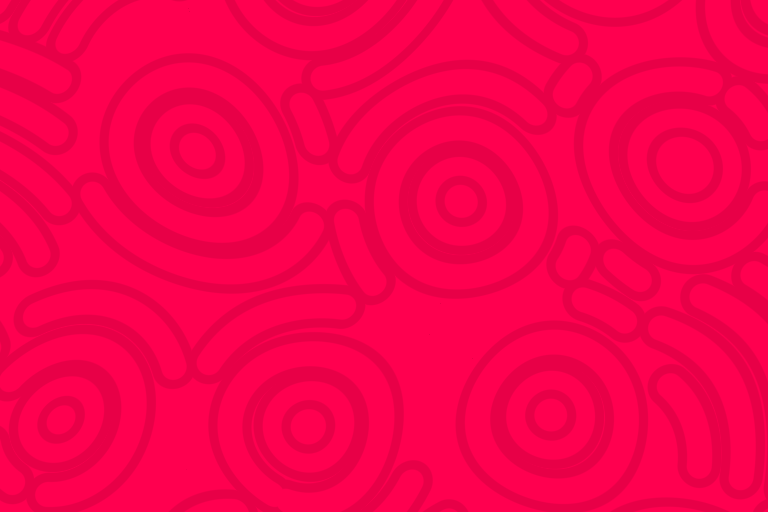
Give the GLSL for this pattern, as a Shadertoy shader.

```glsl
// Tangle of outlined rounded worms curling around ringed discs, in two reds.

const vec3 BRIGHT = vec3(1.0, 0.0, 0.31);
const vec3 DARK = vec3(0.91, 0.0, 0.28);

// Lengths are fractions of the canvas height.
const float CELL = 0.44;          // spacing of the worm groups
const float JITTER = 0.4;         // scatter of the groups, in cells
const float HALF_WIDTH = 0.0245;  // half the bright width of a worm
const float OUTLINE = 0.018;      // dark line thickness
const float SPACING = 0.086;      // distance between neighbouring worms
const float WOBBLE = 0.012;       // offset of each arc from its group centre
const float MIN_LENGTH = 0.045;   // shorter arcs are dropped
const float DISC_SHARE = 0.72;    // share of groups with a disc
const float DISC_MIN = 0.027;     // radius range of the inner disc
const float DISC_MAX = 0.06;
const float RING_WIDTH = 0.037;   // bright ring around the inner disc
const float FAN_OFFSET = 0.32;    // how far off a discless group is centred
const float WARP = 0.016;         // gentle bending of everything
const float WARP_FREQ = 9.0;
const float SOFTNESS = 0.8;       // edge blur in pixels

const float INSET = HALF_WIDTH + 0.5 * OUTLINE;
const float FAR = 1e3;
const float PI = 3.14159265;
const float TAU = 2.0 * PI;

float hash(vec2 p) {
    return fract(sin(dot(p, vec2(127.1, 311.7))) * 43758.5453);
}

vec2 hash2(vec2 p) {
    return vec2(hash(p), hash(p + 57.3));
}

float wrapAngle(float a) {
    return mod(a + PI, TAU) - PI;
}

float rowShift(float row) {
    return 0.5 * mod(row, 2.0);
}

// Staggered, jittered group position
vec2 site(vec2 id) {
    vec2 jitter = JITTER * (hash2(id) - 0.5);
    return CELL * (id + 0.5 + jitter + vec2(rowShift(id.y), 0.0));
}

// Distance to the parts of a circle that lie inside the inset cell
float arcDistance(vec2 p, vec2 centre, float r, vec3 planes[9]) {
    vec2 q = p - centre;
    float lo = atan(q.y, q.x), hi = lo;
    float ahead = TAU, behind = TAU;
    // Slide both ways out of blocked angles; the last pass measures free runs
    for (int pass = 0; pass < 5; pass++) {
        for (int j = 0; j < 9; j++) {
            vec2 n = planes[j].xy;
            float reach = (planes[j].z - INSET - dot(n, centre)) / r;
            if (reach >= 1.0) continue;
            if (reach <= -1.0) return FAR;
            float mid = atan(n.y, n.x), h = acos(reach);
            if (pass < 4) {
                float u = wrapAngle(hi - mid), v = wrapAngle(lo - mid);
                if (abs(u) < h - 1e-4) hi += h - u;
                if (abs(v) < h - 1e-4) lo -= h + v;
            } else {
                ahead = min(ahead, mod(mid - h - hi, TAU));
                behind = min(behind, mod(lo - mid - h, TAU));
            }
        }
    }
    if (hi - lo > TAU) return FAR;
    if (hi - lo < 1e-5) ahead = behind = ahead + behind;
    float dHi = ahead * r < MIN_LENGTH ? FAR : length(q - r * vec2(cos(hi), sin(hi)));
    float dLo = behind * r < MIN_LENGTH ? FAR : length(q - r * vec2(cos(lo), sin(lo)));
    return min(dHi, dLo);
}

// Signed distance to the bright cores of one group
float groupDistance(vec2 p, vec2 id) {
    vec2 home = site(id), centre = home;
    bool hasDisc = hash(id + 11.7) < DISC_SHARE;
    float turn = TAU * hash(id + 23.1);
    if (!hasDisc) centre += FAN_OFFSET * vec2(cos(turn), sin(turn));
    vec2 q = p - centre;

    // Cell walls as half-planes around the group centre
    vec3 planes[9];
    float outside = -FAR;
    for (int j = 0; j < 9; j++) {
        planes[j] = vec3(1.0, 0.0, FAR);
        if (j == 4) continue;
        vec2 other = site(id + vec2(j % 3 - 1, j / 3 - 1));
        vec2 n = normalize(other - home);
        planes[j] = vec3(n, dot(n, 0.5 * (home + other) - centre));
        outside = max(outside, dot(n, q) - planes[j].z);
    }
    if (outside > OUTLINE) return FAR;

    float r = length(q), d = FAR, firstRadius = SPACING;
    if (hasDisc) {
        float inner = mix(DISC_MIN, DISC_MAX, hash(id + 5.9));
        float outer = inner + OUTLINE + RING_WIDTH;
        d = min(r - inner, max(inner + OUTLINE - r, r - outer));
        firstRadius = outer + 1.9 * OUTLINE + HALF_WIDTH;
    }
    float k = floor((r - firstRadius) / SPACING);
    for (int i = 0; i < 2; i++, k++) {
        if (k < 0.0) continue;
        vec2 shift = WOBBLE * (hash2(id + 3.7 * k + 41.0) - 0.5);
        d = min(d, arcDistance(q, shift, firstRadius + k * SPACING, planes) - HALF_WIDTH);
    }
    return d;
}

void mainImage(out vec4 fragColor, in vec2 fragCoord) {
    vec2 p = fragCoord / iResolution.y;
    p += WARP * sin(WARP_FREQ * p.yx + vec2(0.6, 2.1));
    vec2 base = floor(p / CELL);
    base.x = floor(p.x / CELL - rowShift(base.y));

    float d = FAR;
    for (int j = 0; j < 9; j++)
        d = min(d, groupDistance(p, base + vec2(j % 3 - 1, j / 3 - 1)));

    // Dark line hugging the outside of every core
    float blur = SOFTNESS / iResolution.y;
    float line = smoothstep(-blur, blur, d) * (1.0 - smoothstep(-blur, blur, d - OUTLINE));
    fragColor = vec4(mix(BRIGHT, DARK, line), 1.0);
}
```
